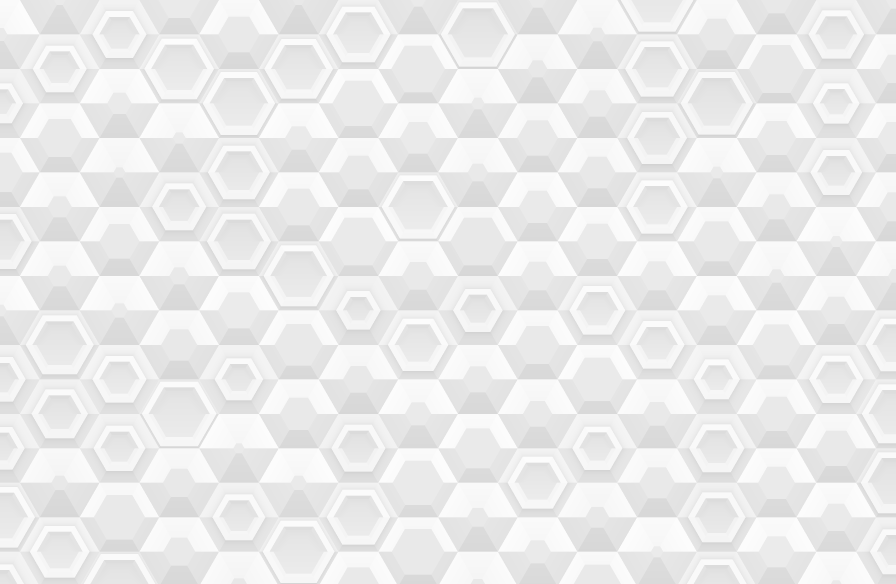
This pattern is drawn by a Shadertoy shader. Its source:

```glsl
#define COLUMNS 15.0
#define RING_SHARE 0.36
#define RIM_WIDTH 0.17
#define WALL_WIDTH 0.10
#define LIT_TONE 0.973
#define SHADE_TONE 0.935
#define TOP_TONE 0.915
#define SAMPLES 3

const float APOTHEM = 0.57735;
const float SECTOR = 1.0471976;

float hash(vec2 id) {
    vec3 v = fract(vec3(id.xyx) * vec3(0.1031, 0.1030, 0.0973));
    v += dot(v, v.yzx + 33.33);
    return fract((v.x + v.y) * v.z);
}

// Distance from the centre of a flat-topped hexagon; 1 at its sides
float hexRadius(vec2 p) {
    p = abs(p);
    return max(p.y, 0.8660 * p.x + 0.5 * p.y) / APOTHEM;
}

// Centre of the nearest cell in the staggered columns
vec2 nearestCell(vec2 p) {
    vec2 period = vec2(2.0, 2.0 * APOTHEM);
    vec2 shift = vec2(0.0, APOTHEM);
    vec2 even = round((p - shift) / period) * period + shift;
    vec2 odd = round((p - shift.yx * 0.0 - vec2(1.0, 0.0)) / period) * period + vec2(1.0, 0.0);
    return hexRadius(p - even) < hexRadius(p - odd) ? even : odd;
}

// Tone of a sloped face, lit from above; up is the sine of its direction
float faceTone(float up) {
    return up > 0.0 ? LIT_TONE + 0.016 * (0.75 - up) : SHADE_TONE + 0.08 * up;
}

float pyramidTone(float d, float up, float size) {
    float top = mix(0.14, 0.70, size);
    float slope = faceTone(up) + (up > 0.0 ? 0.022 : -0.018) * (d - 0.6);
    return d < top ? TOP_TONE : slope;
}

float ringTone(vec2 p, float d, float up, float size) {
    float outer = mix(0.56, 0.94, size);
    float inner = outer - RIM_WIDTH;
    float floorEdge = inner - WALL_WIDTH;

    // Outer slope with a soft contact shadow
    if (d > outer) {
        float shadow = exp(-(d - outer) * 11.0);
        return mix(faceTone(up), 0.92, 0.35) - 0.055 * shadow;
    }
    // Raised rim, then the wall down to the floor
    if (d > inner) return 0.972 + 0.010 * up;
    if (d > floorEdge) return up > 0.0 ? 0.915 - 0.05 * up : 0.945 - 0.02 * up;

    // Sunken floor, shaded under its upper edge
    float drop = p.y / (APOTHEM * floorEdge);
    return 0.905 - 0.015 * drop - 0.012 * smoothstep(0.6, 1.0, d / floorEdge) * step(0.0, up);
}

float tileTone(vec2 p) {
    vec2 centre = nearestCell(p);
    vec2 local = (p - centre) * vec2(1.0, -1.0);
    vec2 id = round(centre / vec2(1.0, APOTHEM)) + 20.0;

    float d = hexRadius(local);
    float angle = (floor(atan(local.y, local.x + 1e-5) / SECTOR) + 0.5) * SECTOR;
    float up = sin(angle);
    float size = hash(id + 71.0);
    float tone = hash(id) < RING_SHARE ? ringTone(local, d, up, size)
                                       : pyramidTone(d, up, size);
    return tone + 0.010 * (hash(id + 137.0) - 0.5);
}

void mainImage(out vec4 fragColor, in vec2 fragCoord) {
    // Average a grid of samples to smooth every edge
    float tone = 0.0;
    for (int i = 0; i < SAMPLES * SAMPLES; i++) {
        vec2 offset = (vec2(i % SAMPLES, i / SAMPLES) + 0.5) / float(SAMPLES) - 0.5;
        vec2 pixel = fragCoord + offset;
        pixel.y = iResolution.y - pixel.y;
        tone += tileTone(pixel / iResolution.x * COLUMNS);
    }
    fragColor = vec4(vec3(tone / float(SAMPLES * SAMPLES)), 1.0);
}
```
